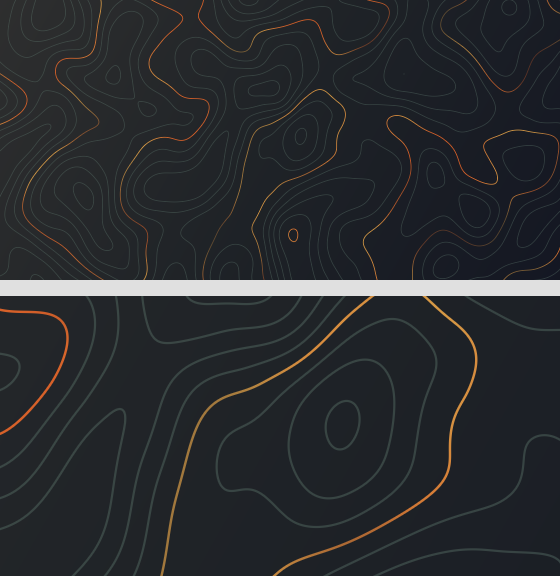
Top: the whole. Bottom: its middle third, enlarged.
A Shadertoy shader for this pattern:

```glsl
// Topographic contour lines on a dark slate gradient, every fifth line glowing orange.

// Terrain (lengths in canvas heights)
const vec2  TERRAIN_OFFSET  = vec2(17.3, 41.6);
const float HILL_FREQUENCY  = 2.9;
const float RIDGE_FREQUENCY = 5.6;
const float RIDGE_AMOUNT    = 0.25;
const float WARP_FREQUENCY  = 2.1;
const float WARP_AMOUNT     = 0.10;
const float LEVELS_PER_UNIT = 8.6;
const float LEVEL_SHIFT     = 0.35;
const float INDEX_INTERVAL  = 5.0;
const float SLOPE_STEP      = 0.002;

// Lines
const float MINOR_WIDTH   = 0.0026;
const float INDEX_WIDTH   = 0.0029;
const float MINOR_OPACITY = 0.42;
const float INDEX_OPACITY_MIN = 0.28;
const float INDEX_OPACITY_MAX = 0.82;
const float TINT_FREQUENCY = 4.2;
const float FADE_FREQUENCY = 2.8;

// Colours
const vec3 SLATE_LIGHT = vec3(0.180, 0.182, 0.183);
const vec3 SLATE_MID   = vec3(0.120, 0.135, 0.152);
const vec3 SLATE_NAVY  = vec3(0.078, 0.090, 0.135);
const vec3 MINOR_COLOR = vec3(0.36, 0.46, 0.42);
const vec3 ORANGE      = vec3(1.00, 0.43, 0.16);
const vec3 AMBER       = vec3(1.00, 0.71, 0.30);

// Integer hash giving two values in 0..1
vec2 hash2(ivec2 cell) {
    uvec2 v = uvec2(cell) * 1664525u + 1013904223u;
    v.x += v.y * 1664525u;
    v.y += v.x * 1664525u;
    v ^= v >> 16u;
    v.x += v.y * 1664525u;
    v.y += v.x * 1664525u;
    v ^= v >> 16u;
    return vec2(v & 0xffffu) / 65535.0;
}

float cornerRamp(ivec2 cell, ivec2 corner, vec2 local) {
    vec2 direction = normalize(hash2(cell + corner) - 0.4999);
    return dot(direction, local - vec2(corner));
}

// Gradient noise with quintic blending
float gradientNoise(vec2 p) {
    ivec2 cell = ivec2(floor(p));
    vec2 f = fract(p);
    vec2 blend = f * f * f * (f * (f * 6.0 - 15.0) + 10.0);
    float low  = mix(cornerRamp(cell, ivec2(0, 0), f), cornerRamp(cell, ivec2(1, 0), f), blend.x);
    float high = mix(cornerRamp(cell, ivec2(0, 1), f), cornerRamp(cell, ivec2(1, 1), f), blend.x);
    return mix(low, high, blend.y);
}

// Warped terrain height, measured in contour levels
float elevation(vec2 p) {
    const mat2 turn = mat2(0.8, 0.6, -0.6, 0.8);
    vec2 w = p * WARP_FREQUENCY;
    p += WARP_AMOUNT * vec2(gradientNoise(w + 61.2), gradientNoise(w + 83.7));
    float hills  = gradientNoise(p * HILL_FREQUENCY + TERRAIN_OFFSET);
    float ridges = gradientNoise(turn * p * RIDGE_FREQUENCY + TERRAIN_OFFSET.yx);
    return LEVELS_PER_UNIT * (hills + RIDGE_AMOUNT * ridges) + LEVEL_SHIFT;
}

float slope(vec2 p) {
    vec2 e = vec2(SLOPE_STEP, 0.0);
    vec2 rise = vec2(elevation(p + e.xy) - elevation(p - e.xy),
                     elevation(p + e.yx) - elevation(p - e.yx));
    return length(rise) / (2.0 * SLOPE_STEP);
}

// Diagonal three-stop background
vec3 background(vec2 uv) {
    float t = clamp(0.78 * uv.x + 0.22 * (1.0 - uv.y), 0.0, 1.0);
    vec3 firstHalf = mix(SLATE_LIGHT, SLATE_MID, min(t * 2.0, 1.0));
    return mix(firstHalf, SLATE_NAVY, max(t * 2.0 - 1.0, 0.0));
}

void mainImage(out vec4 fragColor, in vec2 fragCoord) {
    vec2 p = fragCoord / iResolution.y;
    float pixel = 1.0 / iResolution.y;

    // Distance to the nearest contour
    float level = elevation(p);
    float nearest = round(level);
    float dist = abs(level - nearest) / max(slope(p), 0.001);
    bool isIndex = mod(nearest + 0.5, INDEX_INTERVAL) < 1.0;

    // Antialiased line coverage
    float width = isIndex ? INDEX_WIDTH : MINOR_WIDTH;
    float coverage = clamp(0.5 + (0.5 * width - dist) / pixel, 0.0, 1.0);

    // Index lines drift between orange and amber and fade in places
    float tint = smoothstep(-0.3, 0.3, gradientNoise(p * TINT_FREQUENCY + 7.7));
    float fade = smoothstep(-0.45, 0.1, gradientNoise(p * FADE_FREQUENCY + 23.1));
    vec3 lineColor = isIndex ? mix(ORANGE, AMBER, tint) : MINOR_COLOR;
    float opacity = isIndex ? mix(INDEX_OPACITY_MIN, INDEX_OPACITY_MAX, fade) : MINOR_OPACITY;

    vec3 color = mix(background(fragCoord / iResolution.xy), lineColor, coverage * opacity);
    fragColor = vec4(color, 1.0);
}
```
